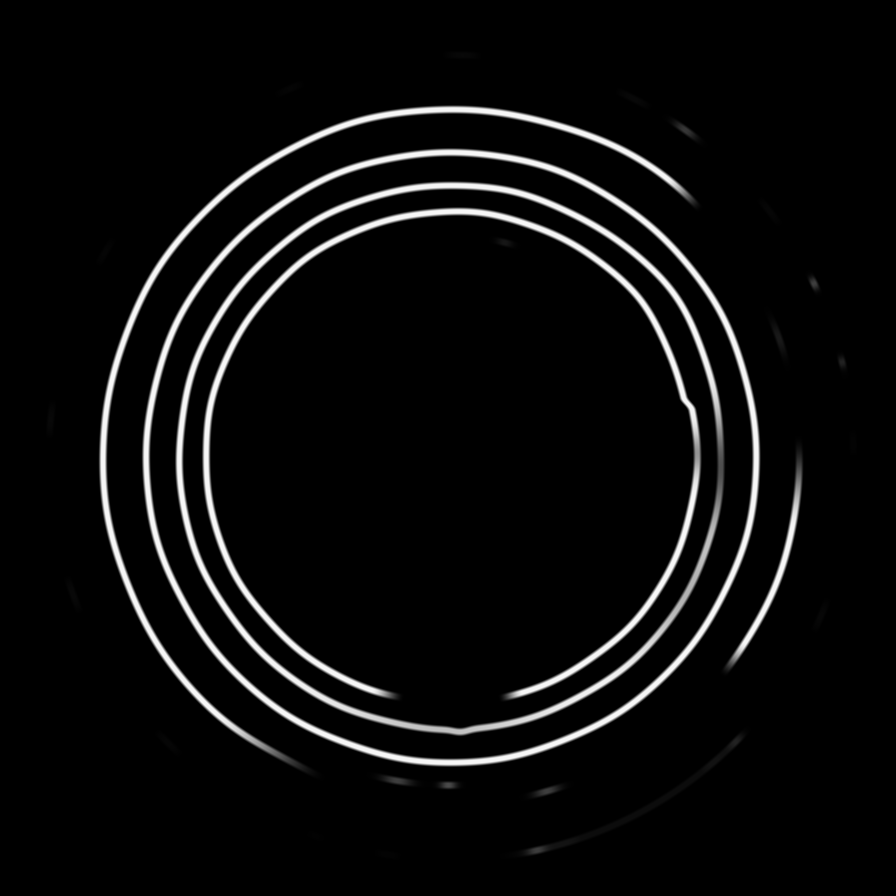
Reproduce this background procedurally as a WebGL 1 fragment shader.

```glsl
precision highp float;

uniform vec2 u_resolution;

const vec2 CENTER = vec2(0.5036, 0.4896);
const vec3 LINE_COLOR = vec3(0.97);

// Shortest distance between two angles, in degrees
float angleGap(float a, float b) {
  return abs(mod(a - b + 180.0, 360.0) - 180.0);
}

// Smooth hump of height 1 around an angle
float bump(float a, float mid, float reach) {
  float t = angleGap(a, mid) / reach;
  return exp(-2.0 * t * t);
}

// Visible span from one angle to another, with its own fade at each end
float span(float a, float from, float to, float fadeFrom, float fadeTo) {
  float mid = 0.5 * (from + to);
  float x = mod(a - mid + 180.0, 360.0) - 180.0 + mid;
  return smoothstep(from, from + fadeFrom, x)
       * (1.0 - smoothstep(to - fadeTo, to, x));
}

// Soft circular line
float ring(float r, float radius, float pixel) {
  float edge = max(0.0056, 1.5 * pixel);
  return 1.0 - smoothstep(0.0014, edge, abs(r - radius));
}

// Slight hand-drawn unevenness, periodic around the circle
float wobble(float a, float phase) {
  float t = radians(a);
  return 0.0005 * (sin(9.0 * t + phase) + 0.6 * sin(17.0 * t + 2.0 * phase));
}

// Innermost ring: open at the bottom, with a small kink on the right
float innerRing(float r, float a, float pixel) {
  float kink = smoothstep(11.0, 14.5, a) * (1.0 - smoothstep(14.5, 42.0, a));
  float radius = 0.2741 - 0.0062 * kink + wobble(a, 1.0);
  float light = span(a, -79.0, 259.0, 6.0, 8.0);
  light *= 1.0 - 0.4 * bump(a, 1.0, 7.0);
  return light * ring(r, radius, pixel);
}

// Second ring: dim on the right and softer along the bottom
float secondRing(float r, float a, float pixel) {
  float radius = 0.3037 + 0.004 * bump(a, 38.0, 20.0)
               - 0.003 * bump(a, 0.0, 22.0)
               + 0.0025 * bump(a, 272.0, 3.0) + wobble(a, 2.0);
  float light = 1.0 - 0.68 * bump(a, -2.0, 16.0);
  light -= 0.28 * bump(a, -30.0, 20.0) + 0.22 * bump(a, 268.0, 30.0);
  return light * ring(r, radius, pixel);
}

// Fourth ring: a long arc, a short right arc and broken traces
float outerRing(float r, float a, float pixel) {
  float radius = 0.3885 + 0.0055 * bump(a, 52.0, 18.0)
               - 0.004 * bump(a, 241.0, 16.0) + wobble(a, 4.0);
  float light = span(a, 44.5, 249.0, 8.0, 22.0);
  light += span(a, -39.0, 4.0, 7.0, 16.0);
  light += 0.1 * bump(a, 20.0, 4.0) + 0.25 * bump(a, 286.0, 3.0);
  return light * ring(r, radius, pixel);
}

// Faint fragments lying between and beyond the bright rings
float traces(float r, float a, float pixel) {
  float t = radians(a);
  float flicker = max(0.0, sin(13.0 * t) + sin(29.0 * t + 1.0) - 0.9);
  float halo = 0.03 * flicker;
  halo += 0.22 * bump(a, 54.4, 2.5) + 0.25 * bump(a, 25.6, 1.3);
  halo += 0.13 * bump(a, 13.7, 1.2) + 0.13 * bump(a, -45.0, 2.0);
  halo += 0.2 * bump(a, -77.7, 2.0) + 0.05 * span(a, -84.0, -43.0, 8.0, 8.0);
  float lower = 0.25 * bump(a, 260.5, 3.5) + 0.3 * bump(a, 269.5, 2.0);
  float inside = 0.09 * bump(a, 76.0, 3.0);
  return halo * ring(r, 0.449, pixel)
       + lower * ring(r, 0.366, pixel)
       + inside * ring(r, 0.247, pixel);
}

void main() {
  float side = min(u_resolution.x, u_resolution.y);
  float pixel = 1.0 / side;
  vec2 p = (gl_FragCoord.xy - 0.5 * u_resolution) / side + 0.5 - CENTER;
  float r = length(p);

  // Angle from -90 to 270 degrees, with the seam at the bottom
  float a = mod(degrees(atan(p.y, p.x)) + 90.0, 360.0) - 90.0;

  float light = innerRing(r, a, pixel) + secondRing(r, a, pixel);
  light += ring(r, 0.3405 + wobble(a, 3.0), pixel);
  light += outerRing(r, a, pixel) + traces(r, a, pixel);

  gl_FragColor = vec4(LINE_COLOR * clamp(light, 0.0, 1.0), 1.0);
}
```
